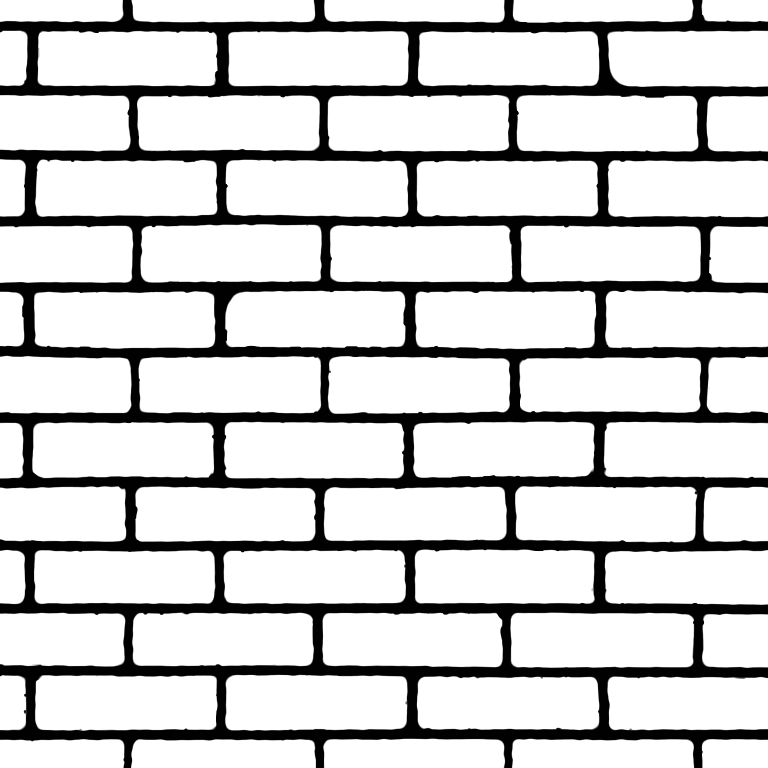
Give the GLSL for this pattern, as a WebGL 1 fragment shader.

```glsl
precision highp float;
// Black and white brick wall in running bond with rough, hand-inked mortar lines.

uniform vec2 u_resolution;

const float TAU = 6.2831853;
const vec3 INK = vec3(0.005);
const vec3 PAPER = vec3(1.0);

float hash(vec2 p) {
  return fract(sin(dot(p, vec2(127.1, 311.7))) * 43758.5453);
}

float noise(vec2 p) {
  vec2 i = floor(p);
  vec2 f = fract(p);
  f = f * f * (3.0 - 2.0 * f);
  float low = mix(hash(i), hash(i + vec2(1.0, 0.0)), f.x);
  float high = mix(hash(i + vec2(0.0, 1.0)), hash(i + vec2(1.0, 1.0)), f.x);
  return mix(low, high, f.y);
}

// Minimum of two distances with a fillet where they meet.
float smoothMin(float a, float b, float radius) {
  float h = max(radius - abs(a - b), 0.0) / radius;
  return min(a, b) - h * h * radius * 0.25;
}

// Depth of a bed joint below the top edge, drifting slowly from course to course.
float bedDepth(float index, float x) {
  float drift = 0.0022 + 0.0038 * sin(TAU * (index - 3.9) / 12.0);
  float waver = (noise(vec2(x * 6.0, index * 7.3)) - 0.5) * 0.003;
  return 0.0365 + 0.0836 * index + drift + waver;
}

// Returns the signed offset to the nearest bed joint and the course number.
vec2 findCourse(vec2 p) {
  float nearest = 1.0;
  float course = 0.0;
  for (int i = 0; i < 12; i++) {
    float depth = bedDepth(float(i), p.x);
    float offset = p.y - depth;
    if (abs(offset) < abs(nearest)) nearest = offset;
    course += step(depth, p.y);
  }
  return vec2(nearest, course);
}

// Returns the signed offset to the nearest upright joint and its number.
vec2 findUpright(vec2 p, float course) {
  float odd = mod(course, 2.0);
  float evenStart = 0.1727 + 0.0059 * sin(TAU * (course - 1.5) / 12.0);
  float oddStart = 0.039 + 0.003 * cos(TAU * (course - 1.0) / 12.0);
  float start = mix(evenStart, oddStart, odd);
  float spacing = mix(0.2468, 0.248, odd);
  float index = floor((p.x - start) / spacing + 0.5);
  float jitter = (hash(vec2(index, course + 3.0)) - 0.5) * 0.002;
  float lean = (noise(vec2(index * 3.7 + course * 5.1, p.y * 25.0)) - 0.5) * 0.003;
  return vec2(p.x - start - index * spacing - jitter - lean, index);
}

// Ragged edge: fine grain plus occasional small spurs of ink.
float edgeWear(vec2 p) {
  float grain = (noise(p * 110.0) - 0.5) * 0.0020;
  float spur = smoothstep(0.78, 1.0, noise(p * 95.0 + 41.0)) * 0.0024;
  return grain + spur;
}

// Signed distance to the mortar, negative inside the ink.
float mortar(vec2 p) {
  vec2 bed = findCourse(p);
  vec2 upright = findUpright(p, bed.y);
  vec2 id = vec2(upright.y, bed.y);

  float bedHalf = 0.0064 + (noise(vec2(p.x * 9.0, bed.y)) - 0.5) * 0.0008;
  float uprightHalf = mix(0.0050, 0.0066, hash(id + 17.0));
  uprightHalf += 0.0009 * mod(bed.y, 2.0);

  // A few brick corners are flooded with extra ink.
  vec2 corner = id * 2.0 + step(0.0, vec2(upright.x, bed.x));
  float fillet = mix(0.011, 0.034, step(0.985, hash(corner + 5.0)));

  float wear = edgeWear(p);
  float bedEdge = abs(bed.x) - bedHalf - wear * 0.75;
  float uprightEdge = abs(upright.x) - uprightHalf - wear;
  return smoothMin(bedEdge, uprightEdge, fillet);
}

void main() {
  vec2 uv = gl_FragCoord.xy / u_resolution;
  vec2 p = vec2(uv.x, 1.0 - uv.y);
  float pixel = 1.0 / min(u_resolution.x, u_resolution.y);
  float paper = smoothstep(-0.75 * pixel, 0.75 * pixel, mortar(p));
  gl_FragColor = vec4(mix(INK, PAPER, paper), 1.0);
}
```
